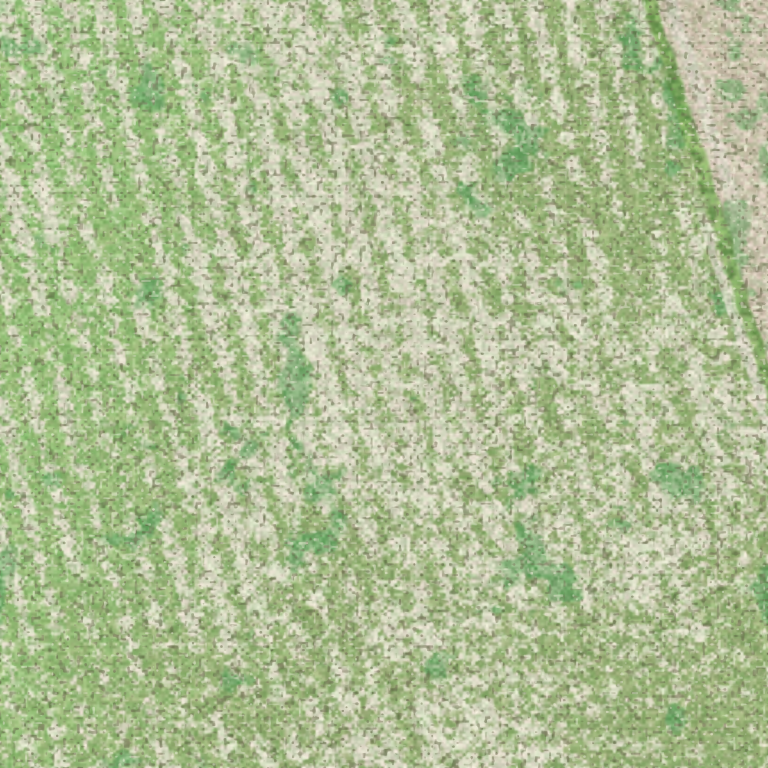
Give the GLSL for this texture, as a WebGL 2 fragment shader.

```glsl
#version 300 es
precision highp float;

uniform vec2 u_resolution;
out vec4 fragColor;

float hash(vec2 p) {
    return fract(sin(dot(p, vec2(127.1, 311.7))) * 43758.5453);
}

float noise(vec2 p) {
    vec2 i = floor(p), f = fract(p);
    f = f * f * (3.0 - 2.0 * f);
    return mix(mix(hash(i), hash(i + vec2(1, 0)), f.x),
               mix(hash(i + vec2(0, 1)), hash(i + vec2(1, 1)), f.x), f.y);
}

float fbm(vec2 p) {
    float sum = 0.0, weight = 0.5;
    for (int i = 0; i < 4; i++) {
        sum += weight * noise(p);
        p = p * 2.03 + 17.3;
        weight *= 0.5;
    }
    return sum / 0.9375;
}

// Slanted crop rows with gaps, clumps and a worn, pale middle
vec3 cropField(vec2 uv, float fine, float coarse) {
    float depth = 1.0 - uv.y;
    float across = uv.x - 0.23 * depth - 0.03 * depth * depth;
    across += 0.006 * (noise(uv * 14.0) - 0.5);
    float row = across * 23.0;
    float ridge = 0.5 + 0.5 * cos(6.28318 * row);

    float fade = smoothstep(0.45, 1.15, 0.55 * uv.x + depth * 0.75);
    float wornAxis = 0.40 + 0.17 * depth;
    float worn = exp(-pow((uv.x - wornAxis) / 0.17, 2.0));
    float clumps = noise(vec2(row * 2.0, uv.y * 62.0));
    float patches = fbm(uv * 7.0 + 3.0);

    float bare = 0.43 + (ridge - 0.5) * mix(0.62, 0.18, fade);
    bare += 0.20 * worn - 0.05 * fade + 0.45 * (clumps - 0.5);
    bare += 0.85 * (patches - 0.5) + 0.75 * (coarse - 0.5) + 0.4 * (fine - 0.5);

    // Fresh green on the left, olive toward the lower right
    vec3 leaf = mix(vec3(0.57, 0.75, 0.47), vec3(0.57, 0.67, 0.45),
                    smoothstep(0.05, 0.65, uv.x + 0.25 * depth));
    leaf = mix(leaf, vec3(0.68, 0.76, 0.51), 0.5 * noise(uv * 90.0 + 8.0));
    float lush = smoothstep(0.66, 0.76, fbm(uv * 16.0 + 41.0));
    leaf = mix(leaf, vec3(0.42, 0.65, 0.41), lush * 0.8);
    vec3 soil = mix(vec3(0.80, 0.80, 0.71), vec3(0.85, 0.86, 0.77), clumps);
    return mix(leaf, soil, smoothstep(0.15, 0.85, bare) * (1.0 - 0.7 * lush));
}

// Neighbouring stubble with a few green weeds
vec3 stubble(vec2 uv, float coarse) {
    vec3 color = mix(vec3(0.74, 0.71, 0.61), vec3(0.85, 0.82, 0.75), coarse);
    float weeds = smoothstep(0.58, 0.70, fbm(uv * 22.0 + 5.0));
    return mix(color, vec3(0.50, 0.66, 0.45), weeds * 0.8);
}

void main() {
    vec2 uv = gl_FragCoord.xy / u_resolution;
    float depth = 1.0 - uv.y;
    float fine = noise(uv * 235.0);
    float coarse = noise(uv * 125.0 + 31.0);

    // Signed distance across the boundary, positive on the right
    float edge = (uv.x - 0.846 - 0.31 * depth) / 1.047;
    edge += 0.007 * (noise(uv * 45.0) - 0.5);

    vec3 color = cropField(uv, fine, coarse);
    color = mix(color, stubble(uv, coarse), smoothstep(0.0, 0.012, edge));

    // Pale tracks swap sides along the boundary
    float lower = smoothstep(0.22, 0.32, depth);
    float leftTrack = (1.0 - smoothstep(0.003, 0.008, abs(edge + 0.018))) * lower;
    float rightTrack = (1.0 - smoothstep(0.005, 0.012, abs(edge - 0.026))) * (1.0 - lower);
    color = mix(color, vec3(0.84, 0.83, 0.77), 0.75 * max(leftTrack, rightTrack));

    // Grassy boundary strip
    float grass = 1.0 - smoothstep(0.005, 0.012, abs(edge));
    vec3 grassColor = mix(vec3(0.34, 0.50, 0.25), vec3(0.59, 0.76, 0.42), coarse);
    color = mix(color, grassColor, grass * (0.6 + 0.4 * fine));

    // Dark crumbs, bright straw and overall grain
    float crumbs = smoothstep(0.60, 0.95, noise(uv * 215.0 + 73.0));
    float straw = smoothstep(0.65, 0.98, noise(uv * 205.0 + 140.0));
    color = mix(color, vec3(0.45, 0.46, 0.34), crumbs * 0.62);
    color = mix(color, vec3(0.89, 0.90, 0.81), straw * 0.6);
    color += (fine - 0.5) * vec3(0.17, 0.15, 0.16);
    color += (noise(uv * 180.0 + 200.0) - 0.5) * vec3(0.07, -0.01, 0.05);

    fragColor = vec4(clamp(color, 0.0, 1.0), 1.0);
}
```
